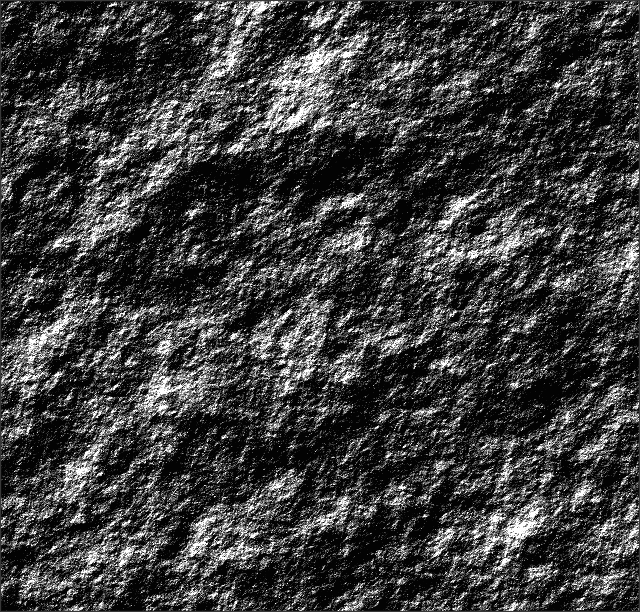
Reproduce this texture procedurally as a Shadertoy shader.

```glsl
vec3 hash3(vec3 p) {
    p = fract(p * vec3(0.1031, 0.1030, 0.0973));
    p += dot(p, p.yxz + 33.33);
    return fract((p.xxy + p.yxx) * p.zyx);
}

// Cellular relief: slope towards the light of randomly signed round bumps
float bumpSlope(vec2 p, vec2 light, float layer) {
    vec2 cell = floor(p);
    float slope = 0.0;
    for (int y = -1; y <= 1; y++) {
        for (int x = -1; x <= 1; x++) {
            vec2 id = cell + vec2(x, y);
            vec3 rnd = hash3(vec3(id, layer * 17.0 + 5.0));
            vec2 offset = p - id - rnd.xy;
            float falloff = max(1.0 - dot(offset, offset), 0.0);
            slope += (rnd.z * 2.0 - 1.0) * dot(offset, light) * falloff * falloff;
        }
    }
    return slope * 7.57; // unit variance
}

// Rough rock face, from broad lumps down to fine grit
float relief(vec2 p) {
    vec2 light = normalize(vec2(-0.6, 0.8));
    float sum = 0.0, power = 0.0, weight = 1.0, frequency = 5.0;
    for (int i = 0; i < 8; i++) {
        float layer = float(i);
        sum += weight * bumpSlope(p * frequency + layer * 7.3 + 3.1, light, layer);
        power += weight * weight;
        weight *= 1.06;
        frequency *= 2.0;
    }
    return sum / sqrt(power);
}

void mainImage(out vec4 fragColor, in vec2 fragCoord) {
    vec2 p = fragCoord / iResolution.y;
    vec2 size = iResolution.xy / iResolution.y;

    // Hard side light, with shadow gathering in the upper left corner
    float lit = relief(p) + 0.4;
    lit -= 0.9 * exp(-9.0 * length(p - vec2(0.0, 1.0)));
    lit = max(lit, 0.0);
    float shade = 0.01 + 0.28 * lit + 0.075 * lit * lit;

    // Thin grey frame
    vec2 margin = min(p, size - p);
    float frame = 1.0 - smoothstep(0.001, 0.003, min(margin.x, margin.y));
    shade = mix(shade, 0.22, frame);

    fragColor = vec4(vec3(clamp(shade, 0.0, 1.0)), 1.0);
}
```
